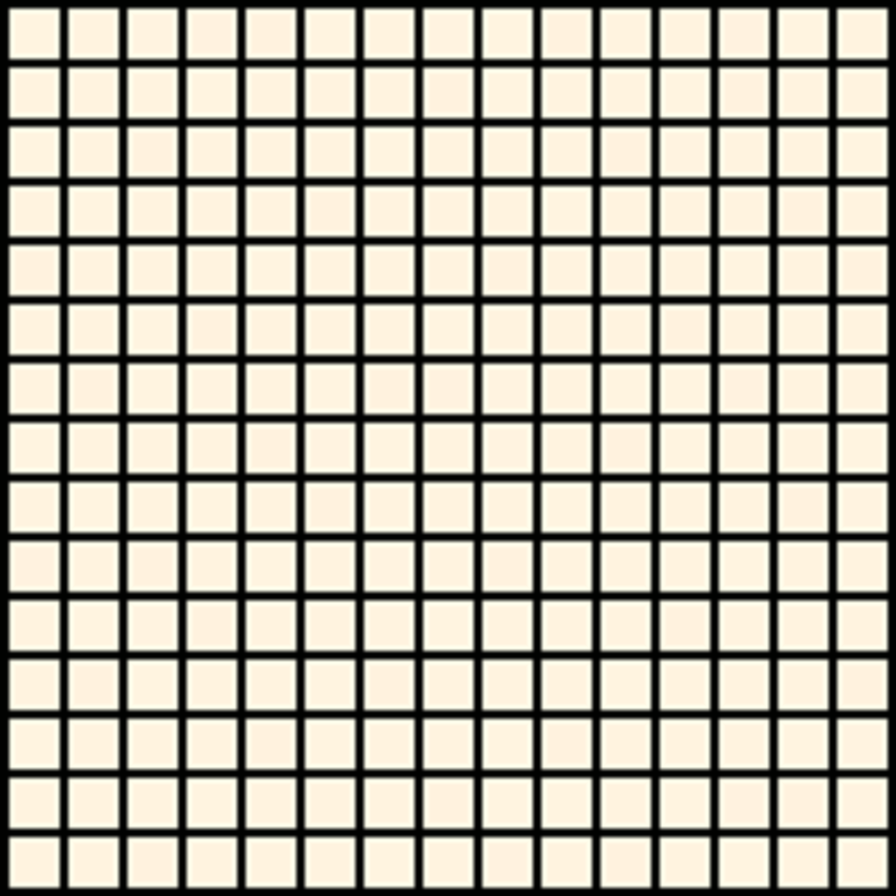
Reproduce this pattern procedurally as a WebGL 1 fragment shader.

```glsl
precision highp float;

// A square grid of soft black lines on cream paper, fifteen cells each way.
// Each cell multiplies a horizontal and a vertical edge ramp; a pale halo
// lines its inside, and layered sines vary the cream tint very slightly.

uniform vec2 u_resolution;

const float CELLS = 15.0;                      // cells across and down
const vec2 GRID_START = vec2(0.0055, 0.0044);  // centre of first lines, canvas units
const vec2 PITCH = vec2(0.0660, 0.06606);      // line spacing, canvas units

// Distances from a line centre, as a fraction of one cell
const float EDGE_MIDDLE = 0.073;
const float EDGE_SOFTNESS = 0.105;
const float HALO_START = 0.125;
const float HALO_END = 0.205;

const vec3 INK = vec3(0.004, 0.006, 0.004);
const vec3 CREAM = vec3(1.0, 0.953, 0.875);
const vec3 HALO = vec3(1.0, 1.0, 0.93);
const float TINT_AMOUNT = 0.004;

// Zero on the line, one on the paper, along each axis
vec2 edgeRamp(vec2 lineDistance, vec2 pixel) {
    vec2 halfSoft = 0.5 * max(vec2(EDGE_SOFTNESS), 1.5 * pixel);
    return smoothstep(EDGE_MIDDLE - halfSoft, EDGE_MIDDLE + halfSoft, lineDistance);
}

// Gentle variation between cells, roughly -1 to 1
float cellTint(vec2 cell) {
    return 0.6 * sin(cell.x * 2.3 + cell.y * 1.1)
         + 0.4 * sin(cell.y * 3.7 - cell.x * 0.9);
}

void main() {
    vec2 uv = gl_FragCoord.xy / u_resolution;
    vec2 grid = (uv - GRID_START) / PITCH;
    vec2 pixel = 1.0 / (u_resolution * PITCH);

    // Distance to the nearest line; negative outside the grid, so the rim is ink
    vec2 cell = clamp(floor(grid), 0.0, CELLS - 1.0);
    vec2 local = grid - cell;
    vec2 lineDistance = min(local, 1.0 - local);

    // Cream centre with a paler band along the inner edge
    float innerDistance = min(lineDistance.x, lineDistance.y);
    float halo = 1.0 - smoothstep(HALO_START, HALO_END, innerDistance);
    vec3 paper = mix(CREAM, HALO, halo);
    paper += TINT_AMOUNT * cellTint(cell) * vec3(0.0, 1.0, 1.0);

    // Lines over paper
    vec2 ramp = edgeRamp(lineDistance, pixel);
    vec3 color = mix(INK, paper, ramp.x * ramp.y);
    gl_FragColor = vec4(clamp(color, 0.0, 1.0), 1.0);
}
```
